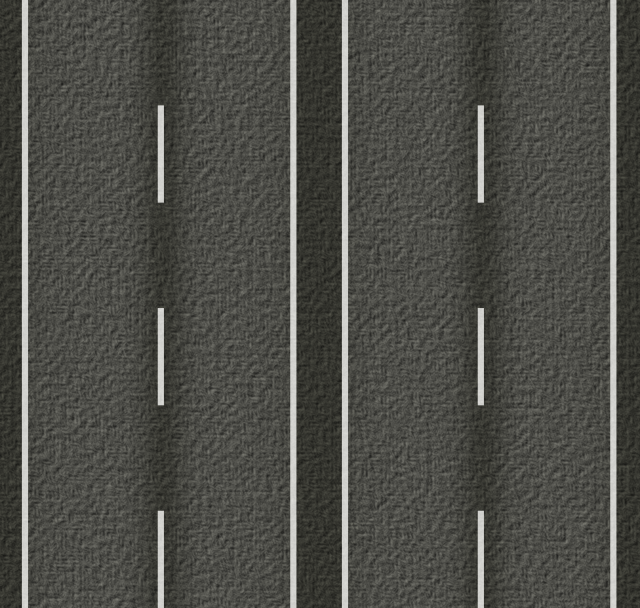
This texture is drawn by a Shadertoy shader. Its source:

```glsl
// Asphalt carriageways with pale edge lines and a dashed centre line.
// Lane shading and paint come from distances inside a repeated cell;
// the crinkled grain is embossed gradient noise that wraps at the canvas.

#define REPEATS vec2(2.0, 3.0)        // carriageways across, dashes up
#define LANE_MIDDLE 0.4974            // in widths of one cell
#define EDGE_OFFSET 0.4193            // lane middle to edge line
#define LINE_HALF 0.0097
#define DASH_MIDDLE 0.5026
#define DASH_LENGTH 0.48              // in heights of one cell
#define GRAIN_CELLS vec2(168.0, 160.0)
#define RELIEF 0.62
#define LANE_COLOR vec3(0.305, 0.305, 0.285)
#define DARK_COLOR vec3(0.205, 0.206, 0.182)
#define PAINT_COLOR vec3(0.825, 0.825, 0.81)

vec2 gradientAt(vec2 cell)
{
    vec3 h = fract(cell.xyx * vec3(0.1031, 0.1030, 0.0973));
    h += dot(h, h.yzx + 33.33);
    float angle = 6.2832 * fract((h.x + h.y) * h.z);
    return vec2(cos(angle), sin(angle));
}

// Gradient noise over the unit square, wrapping after a whole number of cells.
float wrappedNoise(vec2 uv, vec2 cells)
{
    vec2 p = uv * cells;
    vec2 i = floor(p), f = p - i;
    vec2 s = f * f * f * (f * (f * 6.0 - 15.0) + 10.0);
    vec2 e = vec2(1.0, 0.0);
    float a = dot(gradientAt(mod(i, cells)), f);
    float b = dot(gradientAt(mod(i + e.xy, cells)), f - e.xy);
    float c = dot(gradientAt(mod(i + e.yx, cells)), f - e.yx);
    float d = dot(gradientAt(mod(i + e.xx, cells)), f - e.xx);
    return mix(mix(a, b, s.x), mix(c, d, s.x), s.y);
}

// Crinkled height of the surface: folded noise plus softer bumps.
float surfaceHeight(vec2 uv)
{
    float folds = abs(wrappedNoise(uv, GRAIN_CELLS));
    float bumps = wrappedNoise(uv, floor(GRAIN_CELLS * 0.6));
    return 0.6 * bumps - folds;
}

// Share of a pixel inside a shape, from signed distance and pixel size.
float coverage(float dist, float pixel)
{
    return clamp(0.5 - dist / pixel, 0.0, 1.0);
}

void mainImage(out vec4 fragColor, in vec2 fragCoord)
{
    vec2 uv = fragCoord / iResolution.xy;
    vec2 cell = fract(uv * REPEATS);
    vec2 pixel = REPEATS / iResolution.xy;

    // Lanes: dark shoulder, worn dark middle, slightly dark borders
    float inset = EDGE_OFFSET - abs(cell.x - LANE_MIDDLE);
    float middle = (cell.x - DASH_MIDDLE - 0.006) / 0.068;
    float shade = 0.88 * exp(-middle * middle);
    shade = max(shade, 0.4 * exp(-max(inset, 0.0) / 0.05));
    shade = mix(1.0, shade, coverage(-inset, pixel.x));
    vec3 color = mix(LANE_COLOR, DARK_COLOR, shade);

    // Grain: relief lit from the upper left, fine grit and broad mottling
    vec2 light = vec2(-0.3, 0.3) / GRAIN_CELLS;
    float relief = surfaceHeight(uv - light) - surfaceHeight(uv + light);
    float grit = wrappedNoise(uv, GRAIN_CELLS * 2.0);
    float mottle = wrappedNoise(uv, vec2(26.0, 24.0));
    color *= 1.0 + RELIEF * relief + 0.12 * grit + 0.06 * mottle;

    // Paint: two solid edge lines and the wrapped dash
    float edgeLine = coverage(abs(inset) - LINE_HALF, pixel.x);
    float along = abs(fract(cell.y - 0.5 * DASH_LENGTH + 0.5) - 0.5);
    float dash = coverage(abs(cell.x - DASH_MIDDLE) - LINE_HALF, pixel.x)
               * coverage(along - 0.5 * DASH_LENGTH, pixel.y);
    vec3 paint = PAINT_COLOR * (1.0 + 0.05 * relief + 0.03 * grit);
    color = mix(color, paint, max(edgeLine, dash));

    fragColor = vec4(color, 1.0);
}
```
